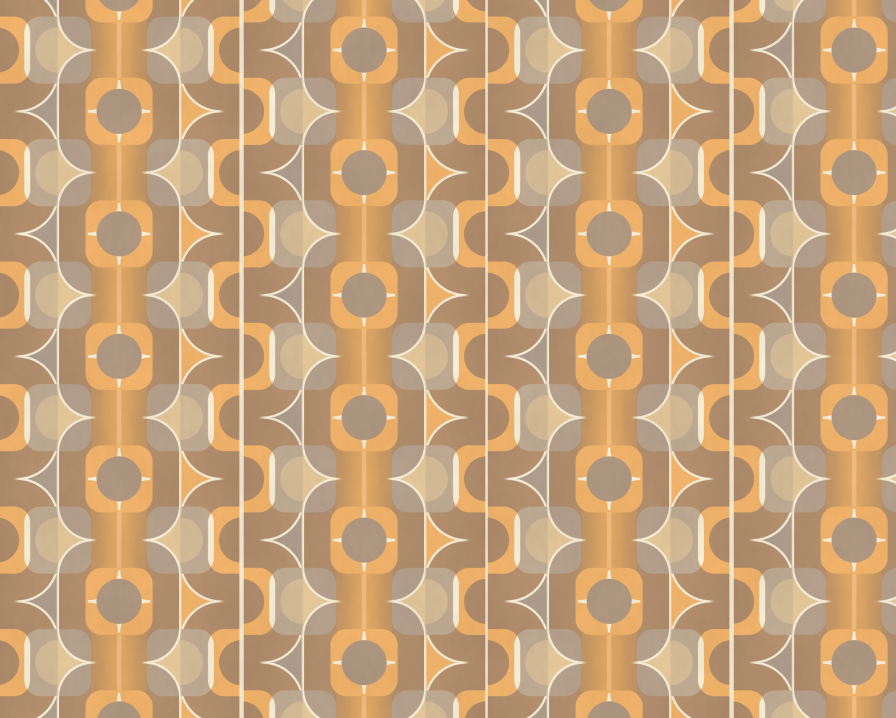
A Shadertoy shader for this pattern:

```glsl
// Layout, in units of one column width
const float COLUMNS = 3.657;
const vec2 ORIGIN = vec2(0.014, -0.476);
const float ROW = 0.5;            // height of one repeat
const float HALF_DROP = 0.25;     // shift of every other column
const float HALF_BODY = 0.25;
const float BODY_CORNER = 0.145;
const float SEAM_CORNER = 0.165;
const float TILE = 0.137;         // half side of the small rounded squares
const float TILE_CORNER = 0.066;
const float DISC = 0.092;
const float STAR = 0.127;
const float BAND = 0.113;
const float OUTLINE = 0.0046;
const float WEAR = 0.03;

const vec3 BROWN  = vec3(0.69, 0.55, 0.42);
const vec3 GREY   = vec3(0.70, 0.63, 0.56);
const vec3 ORANGE = vec3(0.93, 0.69, 0.41);
const vec3 GOLD   = vec3(0.78, 0.60, 0.40);
const vec3 BEIGE  = vec3(0.88, 0.77, 0.59);
const vec3 CREAM  = vec3(0.95, 0.92, 0.83);

float fill(float d) {
    float edge = 0.75 * COLUMNS / iResolution.x;
    return smoothstep(edge, -edge, d);
}

float roundBox(vec2 p, float halfSide, float corner) {
    vec2 q = abs(p) - halfSide + corner;
    return length(max(q, 0.0)) + min(max(q.x, q.y), 0.0) - corner;
}

vec2 hashDirection(vec2 cell) {
    float h = fract(sin(dot(cell, vec2(127.1, 311.7))) * 43758.5);
    return vec2(cos(6.2832 * h), sin(6.2832 * h));
}

float gradientNoise(vec2 p) {
    vec2 i = floor(p), f = fract(p);
    vec2 w = f * f * f * (f * (f * 6.0 - 15.0) + 10.0);
    vec2 e = vec2(1.0, 0.0);
    float low = mix(dot(hashDirection(i), f), dot(hashDirection(i + e.xy), f - e.xy), w.x);
    float high = mix(dot(hashDirection(i + e.yx), f - e.yx), dot(hashDirection(i + e.xx), f - e.xx), w.x);
    return mix(low, high, w.y);
}

// Chain of rounded bodies around the column axis
vec3 axisSide(float a, float v) {
    float body = roundBox(vec2(a, v), HALF_BODY, BODY_CORNER);
    float tile = roundBox(vec2(a - HALF_BODY, v - 0.5 * ROW), TILE, TILE_CORNER);
    vec3 col = mix(BEIGE, BROWN * mix(1.04, 0.97, a / HALF_BODY), fill(body));
    col = mix(col, GREY, 0.85 * fill(max(tile, body)));

    // Shaded band with a bright core line
    vec3 shade = mix(ORANGE * 0.94, GOLD * 0.96, smoothstep(0.0, BAND, a));
    col = mix(col, shade, fill(a - BAND));
    col = mix(col, mix(ORANGE, CREAM, 0.25), 0.8 * fill(a - 0.009));
    col = mix(col, CREAM, fill(abs(body) - OUTLINE) * smoothstep(0.085, 0.12, a));

    // Square, four-pointed star and disc
    vec2 p = vec2(a, v);
    col = mix(col, ORANGE, fill(roundBox(p, TILE, TILE_CORNER)));
    float star = max(STAR - 0.005 - length(p - STAR), max(a, v) - STAR);
    col = mix(col, CREAM, fill(star));
    return mix(col, mix(GREY, BROWN, 0.35) * 0.97, fill(length(p) - DISC));
}

// Half bodies that meet at the seam; s is the distance from it
vec3 seamSide(float s, float v, vec3 cuspColour) {
    float w = 0.5 * ROW - v;
    float body = roundBox(vec2(s, w), HALF_BODY, SEAM_CORNER);
    float cuspEnd = HALF_BODY - SEAM_CORNER;
    float greyTile = roundBox(vec2(s - HALF_BODY, w), TILE, TILE_CORNER);
    float seamTile = roundBox(vec2(s, w), TILE, TILE_CORNER);
    vec3 seamBrown = BROWN * mix(0.96, 1.03, s / HALF_BODY);

    vec3 col = mix(cuspColour, seamBrown, fill(min(body, s - cuspEnd)));
    col = mix(col, CREAM, fill(abs(body) - OUTLINE) * smoothstep(cuspEnd - 0.02, cuspEnd + 0.015, s));
    col = mix(col, mix(GREY, BEIGE, 0.2), fill(greyTile));
    col = mix(col, mix(GREY, BEIGE, 0.65), fill(length(vec2(s - HALF_BODY, w)) - DISC));
    col = mix(col, ORANGE, fill(seamTile));
    col = mix(col, CREAM, fill(max(greyTile, seamTile)));
    return mix(col, seamBrown, fill(length(vec2(s, w)) - DISC));
}

void mainImage(out vec4 fragColor, in vec2 fragCoord) {
    vec2 p = fragCoord / iResolution.x * COLUMNS + ORIGIN;
    p.x -= 0.0;
    float column = floor(p.x);
    float u = p.x - column - 0.5;
    float y = p.y - HALF_DROP * mod(column, 2.0);
    float v = abs(mod(y + 0.5 * ROW, ROW) - 0.5 * ROW);
    float a = abs(u);
    float s = 0.5 - a;

    vec3 cuspColour = u < 0.0 ? GREY * 0.96 : ORANGE;
    vec3 col = mix(seamSide(s, v, cuspColour), axisSide(a, v), fill(a - HALF_BODY));
    col = mix(col, CREAM, 0.8 * fill(abs(a - HALF_BODY) - OUTLINE) * smoothstep(0.16, 0.1, v));

    // Seam line, heavier at every other seam
    float seamWidth = mod(floor(p.x + 0.5), 2.0) > 0.5 ? 0.009 : 0.005;
    col = mix(col, CREAM, 0.92 * fill(s - seamWidth));

    // Soft print mottling
    float mottle = gradientNoise(p * 5.0) + 0.6 * gradientNoise(p * vec2(38.0, 17.0));
    fragColor = vec4(col * (1.0 + WEAR * mottle), 1.0);
}
```
